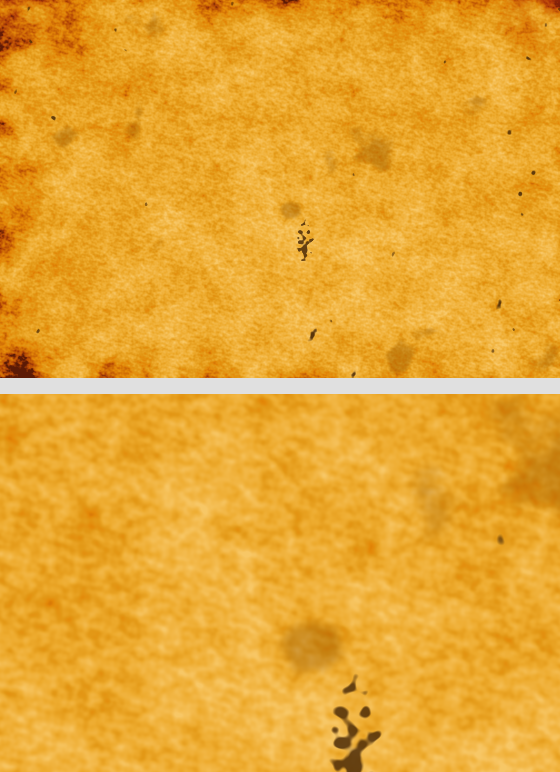
Top, the full canvas; bottom, a detail of the centre.
This texture is drawn by a Shadertoy shader. Its source:

```glsl
#define BASE_WEAR 1.75
#define GRAIN 1.55
#define MOTTLE 3.6
#define CLOUD 1.5
#define EDGE_WEAR 1.0
#define STAIN_COUNT 12
#define SPECK_COUNT 26
#define SPECK_COLOR vec3(0.30, 0.17, 0.03)
#define STAIN_COLOR vec3(0.62, 0.38, 0.04)
#define BURN_COLOR vec3(0.68, 0.17, 0.05)

// Paper tones from clean to worn
const vec3 TONES[8] = vec3[8](
    vec3(0.97, 0.78, 0.40), vec3(0.95, 0.72, 0.28),
    vec3(0.93, 0.67, 0.18), vec3(0.89, 0.60, 0.09),
    vec3(0.89, 0.53, 0.03), vec3(0.81, 0.42, 0.02),
    vec3(0.70, 0.27, 0.02), vec3(0.36, 0.10, 0.02));

vec2 hash2(vec2 p) {
    vec3 q = fract(p.xyx * vec3(0.1031, 0.1030, 0.0973));
    q += dot(q, q.yzx + 33.33);
    return fract((q.xx + q.yz) * q.zy);
}

float corner(vec2 cell, vec2 offset, vec2 f) {
    float angle = 6.2832 * hash2(cell + offset).x;
    return dot(vec2(cos(angle), sin(angle)), f - offset);
}

float gradientNoise(vec2 p) {
    vec2 cell = floor(p), f = fract(p);
    vec2 u = f * f * f * (f * (f * 6.0 - 15.0) + 10.0);
    float low = mix(corner(cell, vec2(0, 0), f), corner(cell, vec2(1, 0), f), u.x);
    float high = mix(corner(cell, vec2(0, 1), f), corner(cell, vec2(1, 1), f), u.x);
    return mix(low, high, u.y);
}

float fbm(vec2 p) {
    float sum = 0.0, amp = 0.5;
    for (int i = 0; i < 5; i++) {
        sum += amp * gradientNoise(p);
        p = mat2(1.6, 1.2, -1.2, 1.6) * p + 17.3;
        amp *= 0.5;
    }
    return sum;
}

// Short fibres, slightly slanted and longer than high
float fibreGrain(vec2 p) {
    vec2 q = mat2(0.96, 0.28, -0.28, 0.96) * p;
    return gradientNoise(q * vec2(85.0, 130.0) + 40.0)
         + 0.8 * gradientNoise(q * vec2(42.0, 66.0) + 90.0)
         + 0.5 * gradientNoise(p * 170.0 + 7.0);
}

// Darkening that creeps in from the four sides
float edgeWear(vec2 p, float aspect, float ragged) {
    vec2 far = vec2(aspect, 1.0) - p;
    float left = 2.4 * exp(-p.x / 0.085);
    float right = 1.3 * exp(-far.x / 0.05);
    float top = 2.0 * exp(-far.y / 0.045) + 0.5 * exp(-far.y / 0.2);
    float bottom = 1.9 * exp(-p.y / 0.04) * mix(1.3, 0.7, p.x / aspect);
    return (left + right + top + bottom) * max(0.25, 0.9 + 3.0 * ragged);
}

// Soft brown stains broken up by the mottling
float stains(vec2 p, float aspect, float ragged) {
    float cover = 0.0;
    for (int i = 0; i < STAIN_COUNT; i++) {
        vec2 seed = vec2(float(i) * 3.7 + 5.0, 61.0);
        vec2 centre = hash2(seed) * vec2(aspect, 1.0);
        vec2 shape = mix(vec2(0.015), vec2(0.04, 0.05), hash2(seed + 9.0));
        float d = length((p - centre) / shape) - 5.0 * ragged;
        cover = max(cover, 1.0 - smoothstep(0.0, 1.4, d));
    }
    return cover;
}

// Scattered dirt specks and one crumbling cluster
float specks(vec2 p, float aspect) {
    float rough = gradientNoise(p * 95.0 + 3.0);
    float cover = 0.0;
    for (int i = 0; i < SPECK_COUNT; i++) {
        vec2 seed = vec2(float(i) * 2.3 + 11.0, 27.0);
        vec2 size = hash2(seed + 4.0);
        vec2 d = p - hash2(seed) * vec2(aspect, 1.0);
        d.x += d.y * (size.y - 0.5);
        d.y *= mix(0.4, 1.0, size.y);
        float radius = mix(0.0018, 0.0065, size.x * size.x * size.x);
        float dist = length(d) + 0.004 * rough;
        float spot = 1.0 - smoothstep(radius * 0.4, radius + 0.0025, dist);
        cover = max(cover, spot * mix(0.5, 0.95, size.x));
    }
    vec2 c = (p - vec2(0.543 * aspect, 0.36)) / vec2(0.02, 0.042);
    float crumbs = gradientNoise(p * 75.0 + 31.0) + 0.6 * rough;
    float cluster = smoothstep(0.0, 0.3, crumbs + 0.25 - 0.35 * dot(c, c));
    return max(cover, 0.85 * cluster);
}

void mainImage(out vec4 fragColor, in vec2 fragCoord) {
    vec2 p = fragCoord / iResolution.y;
    float aspect = iResolution.x / iResolution.y;

    // Layers of wear
    float mottle = fbm(p * vec2(8.0, 9.5));
    float cloud = fbm(p * vec2(1.8, 2.6) + 53.0);
    float blotch = smoothstep(0.05, 0.35, fbm(p * 19.0 + 21.0));
    float edge = EDGE_WEAR * edgeWear(p, aspect, mottle);
    float wear = BASE_WEAR + 0.35 * (p.y - 0.5) + MOTTLE * 0.8 * mottle
               + CLOUD * cloud + 0.9 * blotch + GRAIN * fibreGrain(p) + edge;

    // Tone lookup
    wear = clamp(wear, 0.0, 6.999);
    int tone = int(wear);
    vec3 color = mix(TONES[tone], TONES[tone + 1], fract(wear));

    // Reddish burn at the upper corners, then stains and dirt
    float burn = exp(-(1.0 - p.y) / 0.05) * smoothstep(0.35, 0.5, abs(p.x / aspect - 0.5));
    color = mix(color, BURN_COLOR, 0.6 * burn * smoothstep(-0.2, 0.15, mottle));
    color = mix(color, STAIN_COLOR, 0.4 * stains(p, aspect, mottle));
    color = mix(color, SPECK_COLOR, specks(p, aspect));
    fragColor = vec4(color, 1.0);
}
```
